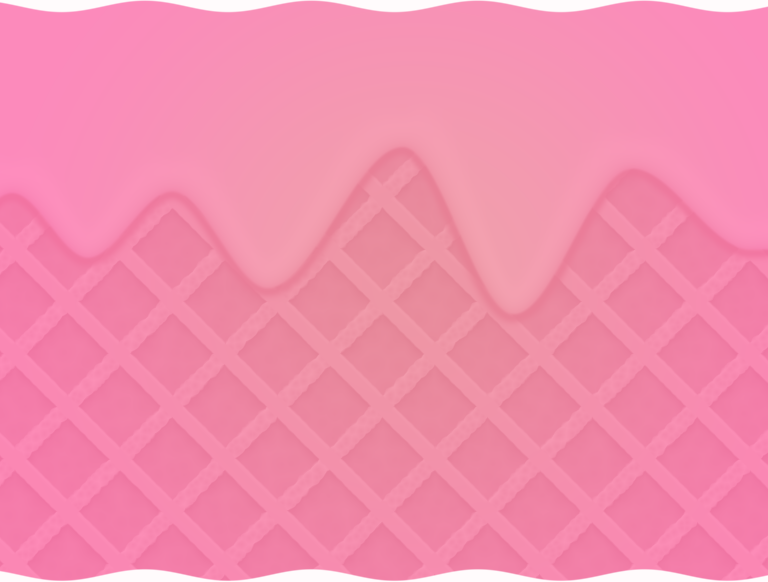
Write a Shadertoy shader that draws this background.

```glsl
const vec3 PAPER = vec3(1.0, 0.985, 0.99);
const vec3 CREAM_CENTER = vec3(0.940, 0.625, 0.670);
const vec3 CREAM_RIM = vec3(0.988, 0.540, 0.735);
const vec3 WAFFLE_CENTER = vec3(0.918, 0.560, 0.622);
const vec3 WAFFLE_RIM = vec3(0.968, 0.500, 0.680);
const vec2 GLOW_CENTER = vec2(0.71, 0.51);
const float GLOW_RADIUS = 0.80;
const vec2 LATTICE_ORIGIN = vec2(0.567, 0.392);
const float LATTICE_PERIOD = 0.1804;
const float BAR_HALF_WIDTH = 0.0140;
const float SCALLOP_PERIOD = 0.286;
const float SCALLOP_HEIGHT = 0.0098;
const float SCALLOP_TROUGH = 0.106;
const float TAU = 6.2831853;

// Alternating crests and tips of the drip edge
const int DRIP_COUNT = 9;
const vec2 DRIPS[DRIP_COUNT] = vec2[DRIP_COUNT](
    vec2(-0.110, 0.560), vec2(0.021, 0.668), vec2(0.151, 0.557),
    vec2(0.296, 0.671), vec2(0.460, 0.505), vec2(0.692, 0.747),
    vec2(0.883, 0.460), vec2(1.086, 0.710), vec2(1.289, 0.571));

vec2 hash2(vec2 cell) {
    vec2 q = vec2(dot(cell, vec2(127.1, 311.7)), dot(cell, vec2(269.5, 183.3)));
    return fract(sin(q) * 4375.85);
}

// Distance to the nearest scattered point
float cellular(vec2 p) {
    vec2 cell = floor(p), local = fract(p);
    float nearest = 2.0;
    for (int y = -1; y <= 1; y++)
        for (int x = -1; x <= 1; x++) {
            vec2 offset = vec2(x, y);
            nearest = min(nearest, length(offset + hash2(cell + offset) - local));
        }
    return nearest;
}

float dripHeight(float x) {
    float height = DRIPS[0].y;
    for (int i = 1; i < DRIP_COUNT; i++) {
        float t = smoothstep(DRIPS[i - 1].x, DRIPS[i].x, x);
        height += (DRIPS[i].y - DRIPS[i - 1].y) * t;
    }
    return height;
}

// Positive inside the cream, corrected for the slope of the edge
float creamDistance(vec2 p) {
    float slope = (dripHeight(p.x + 0.004) - dripHeight(p.x - 0.004)) / 0.008;
    return (p.y - dripHeight(p.x)) / sqrt(1.0 + slope * slope);
}

// Brightness offset of the embossed lattice
float waffleRelief(vec2 p) {
    vec2 q = (p - LATTICE_ORIGIN) / LATTICE_PERIOD;
    vec2 diagonal = vec2(q.x + q.y, q.x - q.y);
    vec2 offset = (diagonal - round(diagonal)) * LATTICE_PERIOD * 0.7071;
    offset.x = -offset.x; // both axes now point towards the shaded side

    float crumbs = cellular(p * 75.0);
    float mottling = cellular(p * 32.0 + 7.0);
    vec2 width = BAR_HALF_WIDTH + vec2(0.0015, 0.005) * (0.45 - crumbs);
    vec2 edge = abs(offset) - width;
    vec2 bars = 1.0 - smoothstep(-0.002, 0.002, edge);
    float bar = max(bars.x, bars.y);

    // Soft shade under each bar, thin lit line on its upper side
    vec2 shade = exp(-max(edge, 0.0) / 0.010) * step(0.0, offset);
    vec2 lit = exp(-pow((offset + BAR_HALF_WIDTH - 0.003) / 0.003, vec2(2.0)));
    float cellTone = -0.011 - 0.030 * max(shade.x, shade.y);
    cellTone += 0.012 * (mottling - 0.45);
    float barTone = 0.024 + 0.010 * max(lit.x * (1.0 - bars.y), lit.y * (1.0 - bars.x));
    barTone += 0.030 * (crumbs - 0.45) * bars.y * (1.0 - bars.x);
    return mix(cellTone, barTone, bar);
}

void mainImage(out vec4 fragColor, in vec2 fragCoord) {
    vec2 p = fragCoord / iResolution.y;
    float pixel = 1.0 / iResolution.y;
    float glow = smoothstep(0.0, 1.0, length(p - GLOW_CENTER) / GLOW_RADIUS);

    // Waffle, darkened beneath the cream
    float d = creamDistance(p);
    vec3 waffle = mix(WAFFLE_CENTER, WAFFLE_RIM, glow);
    waffle += waffleRelief(p) * vec3(0.65, 1.15, 1.0);
    float shadow = exp(-pow((d + 0.006) / 0.010, 2.0));
    waffle = mix(waffle, mix(WAFFLE_CENTER, WAFFLE_RIM, glow) - vec3(0.015, 0.055, 0.045),
                 0.85 * shadow);

    // Cream with a rounded lip
    vec3 cream = mix(CREAM_CENTER, CREAM_RIM, glow);
    cream -= vec3(0.012, 0.050, 0.040) * exp(-max(d, 0.0) / 0.008);
    cream += 0.010 * exp(-pow((d - 0.035) / 0.020, 2.0));
    vec3 color = mix(waffle, cream, smoothstep(-0.003, 0.003, d));

    // Scalloped top and bottom borders
    float wave = SCALLOP_HEIGHT * cos(TAU * (p.x - SCALLOP_TROUGH) / SCALLOP_PERIOD);
    float top = 0.989 - wave;
    float bottom = 0.012 - wave;
    float inside = min(top - p.y, p.y - bottom);
    color = mix(PAPER, color, smoothstep(-pixel, pixel, inside));

    fragColor = vec4(color, 1.0);
}
```
